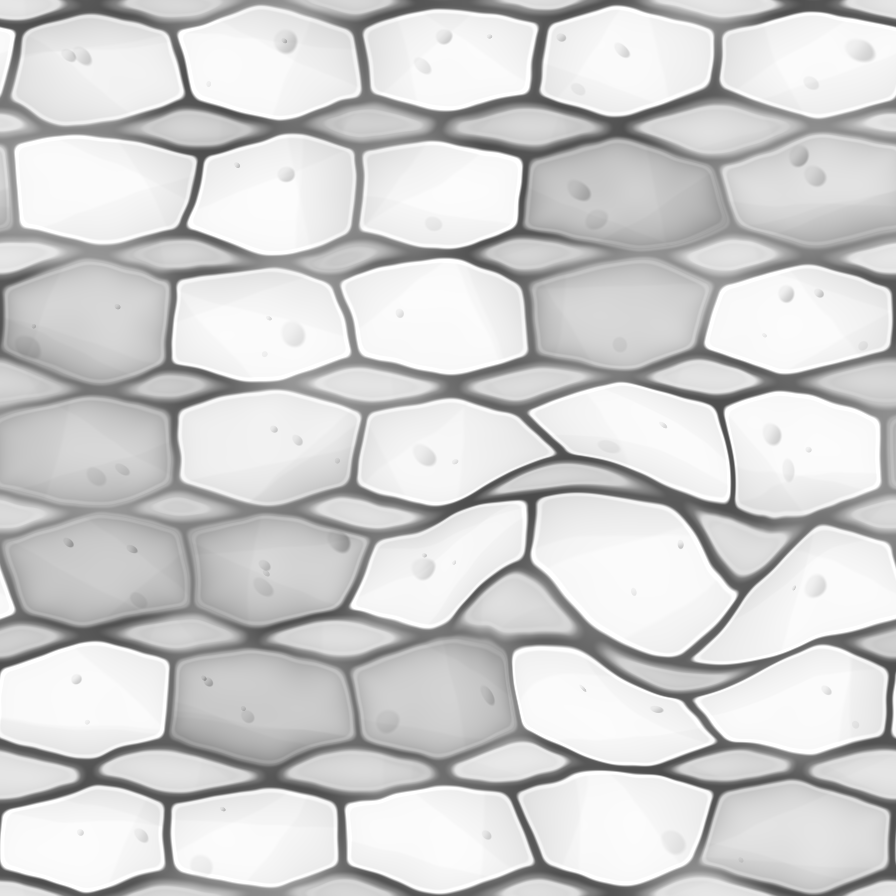
This texture map is drawn by a WebGL 1 fragment shader. Its source:

```glsl
precision highp float;
uniform vec2 u_resolution;

#define GRID vec2(5.0, 7.0)
#define JITTER vec2(0.17, 0.14)
#define METRIC vec2(1.0, 4.77)
#define BLOCK_WEIGHT 0.0138
#define JOINT_BLOCK 0.0044
#define JOINT_FILLER 0.0074
#define EDGE_SOFTNESS 0.0018
#define TWIST_CENTER vec2(0.7, 0.357)
#define TWIST_ANGLE 0.65
#define WOBBLE 0.009
#define WHITE 0.985
#define GREY 0.81

vec2 hash2(vec2 p, float seed) {
  vec3 q = fract(vec3(p.xyx + seed) * vec3(0.1031, 0.1030, 0.0973));
  q += dot(q, q.yzx + 33.33);
  return fract((q.xx + q.yz) * q.zy);
}

vec2 wrapCell(vec2 cell, vec2 period) {
  return floor(mod(cell + 0.5, period));
}

// Two independent channels of value noise, repeating over the canvas
vec2 noise2(vec2 p, float period, float seed) {
  vec2 x = p * period, i = floor(x), f = x - i, n = vec2(period);
  f = f * f * (3.0 - 2.0 * f);
  vec2 a = hash2(wrapCell(i, n), seed);
  vec2 b = hash2(wrapCell(i + vec2(1.0, 0.0), n), seed);
  vec2 c = hash2(wrapCell(i + vec2(0.0, 1.0), n), seed);
  vec2 d = hash2(wrapCell(i + 1.0, n), seed);
  return mix(mix(a, b, f.x), mix(c, d, f.x), f.y);
}

// One block turned out of the course, dragging its neighbours along
vec2 twist(vec2 p) {
  vec2 d = fract(p - TWIST_CENTER + 0.5) - 0.5;
  float k = 1.0 - smoothstep(0.05, 0.24, length(d));
  float c = cos(TWIST_ANGLE * k), s = sin(TWIST_ANGLE * k);
  return p + mat2(c, s, -s, c) * d * (1.0 - 0.25 * k) - d;
}

// Stone n of 18 near p: position, weight, kind (0 block, 1 corner filler)
vec4 stone(float n, vec2 p, out vec2 id) {
  float kind = step(8.5, n), m = n - 9.0 * kind;
  float row = floor((m + 0.5) / 3.0);
  vec2 cell = floor(p * GRID - 0.5 * kind) + vec2(m - 3.0 * row, row) - 1.0;
  id = wrapCell(cell, GRID) + 23.0 * kind;
  vec2 pos = cell + 0.5 + 0.5 * kind + JITTER * (hash2(id, 5.0) - 0.5);
  float vary = (hash2(id, 41.0).x - 0.5) * mix(0.003, 0.007, kind);
  return vec4(pos / GRID, BLOCK_WEIGHT * (1.0 - kind) + vary, kind);
}

float power(vec2 p, vec4 s) {
  vec2 d = p - s.xy;
  return dot(METRIC * d, d) - s.z;
}

float smoothMin(float a, float b, float k) {
  float h = max(k - abs(a - b), 0.0) / k;
  return min(a, b) - 0.25 * k * h * h;
}

// Chiselled planes cut from the face of a stone
float facets(vec2 d, vec2 id) {
  float shade = 0.0;
  for (int i = 0; i < 3; i++) {
    vec2 h = hash2(id, 61.0 + 7.0 * float(i));
    float a = 6.2832 * h.x;
    float t = dot(d, vec2(cos(a), 1.5 * sin(a))) - mix(0.015, 0.055, h.y);
    shade += smoothstep(0.0, 0.005, t) * (0.016 + 0.5 * max(t, 0.0));
  }
  return shade;
}

// Shallow oval holes, darker toward the lower right
float pits(vec2 d, vec2 id) {
  float shade = 0.0;
  for (int i = 0; i < 4; i++) {
    vec2 h = hash2(id, 101.0 + 9.0 * float(i));
    vec2 g = hash2(id, 153.0 + 9.0 * float(i));
    float r = mix(0.003, 0.016, g.x * g.x);
    vec2 q = (d - (h - 0.5) * vec2(0.13, 0.075)) / r;
    q.x += (g.y - 0.5) * q.y;
    float hole = 1.0 - smoothstep(0.7, 1.05, length(q));
    float side = smoothstep(-0.6, 0.9, dot(q, vec2(0.7, -0.7)));
    shade += step(0.45, g.y) * hole * (0.04 + 0.18 * side * h.y);
  }
  return shade;
}

void main() {
  vec2 p = twist(gl_FragCoord.xy / u_resolution);
  p += WOBBLE * (noise2(p, 14.0, 11.0) - 0.5);
  p += 0.3 * WOBBLE * (noise2(p, 45.0, 29.0) - 0.5);

  // Owning stone
  vec2 id = vec2(0.0), other;
  vec4 own = vec4(0.0);
  float best = 1e3;
  for (int n = 0; n < 18; n++) {
    vec4 s = stone(float(n), p, other);
    float f = power(p, s);
    if (f < best) { best = f; own = s; id = other; }
  }
  // Distance to its rounded border
  float kind = own.w, edge = 1.0;
  for (int n = 0; n < 18; n++) {
    vec4 s = stone(float(n), p, other);
    vec2 apart = s.xy - own.xy;
    if (length(apart) > 0.001) {
      float d = 0.5 * (power(p, s) - best) / length(METRIC * apart);
      edge = smoothMin(edge, d, mix(0.008, 0.014, kind));
    }
  }

  vec2 cloud = noise2(p, 9.0, 83.0), grain = noise2(p, 24.0, 97.0);
  float gap = mix(JOINT_BLOCK, JOINT_FILLER, kind) * mix(0.75, 1.25, cloud.y);
  float inside = edge - gap, depth = max(inside, 0.0);
  vec2 trait = hash2(id, 211.0);
  float low = mix(smoothstep(0.5, 1.0, trait.x), 0.3 + 0.4 * trait.x, kind);

  // Face: sunken stones are greyer and darken toward the border
  float face = mix(WHITE, GREY, low);
  face -= (0.02 + 0.15 * low) * exp(-depth / 0.014);
  face -= facets(p - own.xy, id) * (1.0 - 0.4 * kind);
  face -= pits(p - own.xy, id) * (1.0 - kind);
  face += 0.03 * (grain.x - 0.5) * (0.3 + low);
  float rim = smoothstep(0.0, 0.002, inside) * (1.0 - smoothstep(0.003, 0.006, inside));
  face += 0.07 * rim * (1.0 - 0.5 * kind);

  // Joint: darkest at the contact line, paler beside sunken stones
  float joint = mix(0.32, 0.58, smoothstep(0.15, 0.9, cloud.x));
  joint += 0.05 * (grain.y - 0.5) + (0.08 + 0.22 * low) * smoothstep(0.0, 0.008, edge);

  float soft = max(EDGE_SOFTNESS * (1.0 + 0.5 * low), 0.8 / u_resolution.y);
  float tone = mix(joint, face, smoothstep(-soft, soft, inside));
  gl_FragColor = vec4(vec3(clamp(tone, 0.0, 1.0)), 1.0);
}
```
